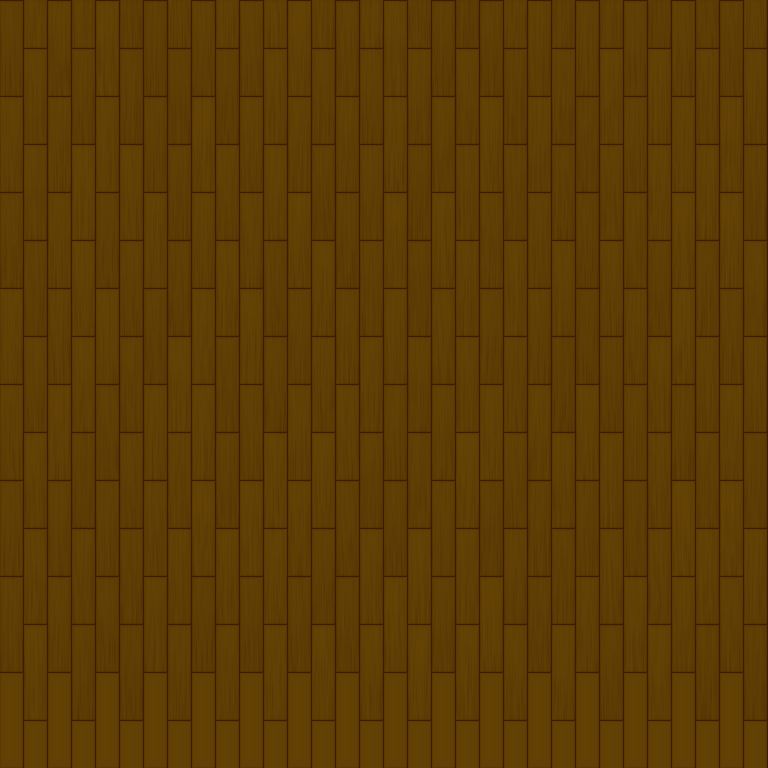
Give the GLSL for this texture, as a WebGL 1 fragment shader.

```glsl
precision highp float;
// Dark wooden planks, 32 columns by 8 rows, every second column shifted half a plank.
// Each plank has soft edges, streaky grain from stretched cellular noise and layered
// sines that deepen towards its lower end; thin red-brown seams run between planks.

uniform vec2 u_resolution;

const vec2 PLANKS = vec2(32.0, 8.0);        // repeats across and down
const vec2 SEAM_SHIFT = vec2(0.00065);      // seams sit just left of and below the grid
const float SEAM_HALF = 0.00095;            // half width of a seam
const float SEAM_STRENGTH = 0.95;
const float EDGE_SOFTNESS = 0.0022;         // reach of the shading beside a seam
const float EDGE_SHADE = 0.45;
const float NOTCH_RADIUS = 0.0024;          // dark spot in the lower right corner
const vec2 GRAIN_CELLS = vec2(11.0, 4.0);   // streak cells per plank
const float STREAK_DEPTH = 0.55;
const float FIBRE_DEPTH = 0.16;
const float TONE_VARIATION = 0.22;          // difference between planks

const vec3 WOOD = vec3(0.388, 0.257, 0.020);
const vec3 DARK_WOOD = vec3(0.325, 0.198, 0.012);
const vec3 SEAM = vec3(0.235, 0.105, 0.000);

float hash(vec2 p) {
  vec3 q = fract(vec3(p.xyx) * 0.1031);
  q += dot(q, q.yzx + 33.33);
  return fract((q.x + q.y) * q.z);
}

// Dark strands, one jittered strand per stretched cell
float streaks(vec2 p) {
  vec2 cell = floor(p);
  float strand = 0.0;
  for (int j = -1; j <= 1; j++) {
    for (int i = -1; i <= 1; i++) {
      vec2 id = cell + vec2(float(i), float(j));
      vec2 center = id + vec2(hash(id), hash(id + 37.0));
      vec2 away = abs(p - center);
      float body = 1.0 - smoothstep(0.1, 0.6, away.x);
      body *= 1.0 - smoothstep(0.2, 1.0, away.y);
      strand = max(strand, body * hash(id + 71.0));
    }
  }
  return strand;
}

// Fine lengthwise lines, shifted by the plank's seed
float fibres(vec2 uv, float seed) {
  float x = uv.x + 0.015 * sin(uv.y * 5.0 + seed * 40.0);
  float wave = sin(x * 31.0 + seed * 60.0)
             + 0.7 * sin(x * 53.0 + seed * 90.0 + uv.y * 2.0)
             + 0.5 * sin(x * 17.0 + seed * 25.0);
  return wave / 2.2;
}

void main() {
  vec2 canvas = gl_FragCoord.xy / u_resolution;
  float pixel = 1.0 / min(u_resolution.x, u_resolution.y);

  // Plank layout
  vec2 grid = (canvas + SEAM_SHIFT) * PLANKS;
  float column = floor(grid.x);
  grid.y += 0.5 * mod(column, 2.0);
  vec2 plank = floor(grid);
  vec2 uv = fract(grid);
  float seed = hash(plank + 5.0);

  // Distance to the nearest seam, in canvas units
  vec2 edge = min(uv, 1.0 - uv) / PLANKS;
  edge.y = min(edge.y, 1.0 - canvas.y + SEAM_HALF);
  float seamDistance = min(edge.x, edge.y);

  // Grain grows towards the lower end; the lowest planks stay plain
  float lowerEnd = 1.0 - smoothstep(0.05, 0.95, uv.y);
  float grained = step(0.5, plank.y);
  float grain = STREAK_DEPTH * streaks((uv + plank) * GRAIN_CELLS);
  grain += FIBRE_DEPTH * fibres(uv, seed);
  float dark = grained * grain * mix(0.45, 1.0, lowerEnd);
  dark += grained * (0.18 * lowerEnd + TONE_VARIATION * (seed - 0.5));
  dark += 0.08 * smoothstep(0.4, 1.0, uv.x);

  // Soft shading along the edges
  dark += EDGE_SHADE * exp(-seamDistance / EDGE_SOFTNESS);
  vec3 color = mix(WOOD, DARK_WOOD, clamp(dark, -0.1, 1.1));

  // Seams and corner notches
  float seam = 1.0 - smoothstep(SEAM_HALF - 0.5 * pixel, SEAM_HALF + 0.5 * pixel, seamDistance);
  float corner = length(vec2(1.0 - uv.x, uv.y) / PLANKS);
  float notch = 1.0 - smoothstep(NOTCH_RADIUS - pixel, NOTCH_RADIUS + pixel, corner);
  color = mix(color, SEAM, SEAM_STRENGTH * max(seam, 0.8 * notch));

  gl_FragColor = vec4(color, 1.0);
}
```
